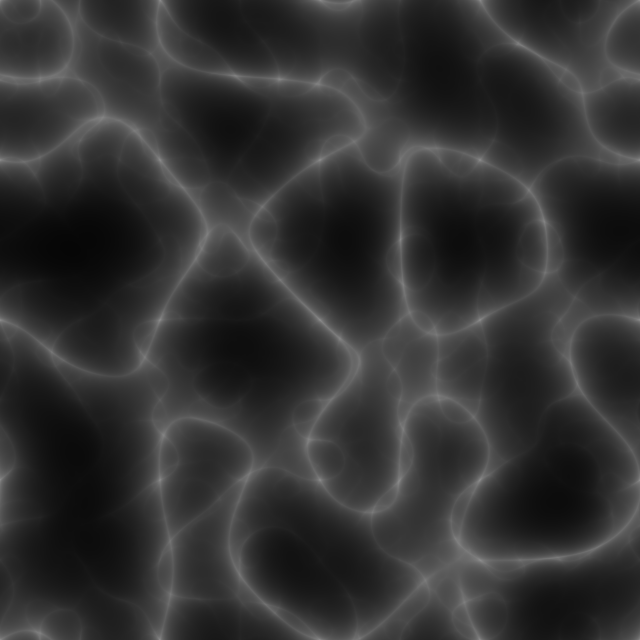
Give the GLSL for this texture, as a Shadertoy shader.

```glsl
const float BASE_CELLS = 4.0;      // noise cells across the canvas
const int   OCTAVES = 5;
const float OCTAVE_GAIN = 0.5;
const float NOISE_SCALE = 1.5;     // stretches gradient noise to about -1..1
const float CREST_SOFTNESS = 0.003;
const float CONTRAST = 1.3;
const float BRIGHTNESS = 0.27;
const float BLACK_LEVEL = 0.015;
const int   SAMPLES = 2;           // per axis, smooths the thin crests
const float SEED = 7.0;
const float TAU = 6.28318;

float hash(vec2 p) {
    return fract(sin(dot(p, vec2(127.1, 311.7))) * 43758.5453);
}

// Unit gradient at a lattice corner, wrapped so the canvas tiles
vec2 cornerGradient(vec2 corner, float cells, float seed) {
    float angle = TAU * hash(mod(corner, cells) + seed);
    return vec2(cos(angle), sin(angle));
}

float gradientNoise(vec2 p, float cells, float seed) {
    vec2 cell = floor(p);
    vec2 f = p - cell;
    vec2 fade = f * f * f * (f * (f * 6.0 - 15.0) + 10.0);
    vec2 e = vec2(0.0, 1.0);
    float a = dot(cornerGradient(cell + e.xx, cells, seed), f - e.xx);
    float b = dot(cornerGradient(cell + e.yx, cells, seed), f - e.yx);
    float c = dot(cornerGradient(cell + e.xy, cells, seed), f - e.xy);
    float d = dot(cornerGradient(cell + e.yy, cells, seed), f - e.yy);
    return NOISE_SCALE * mix(mix(a, b, fade.x), mix(c, d, fade.x), fade.y);
}

// Sharp crest along the zero line of the noise, with a wide glow
float ridge(float n) {
    float distanceToCrest = sqrt(n * n + CREST_SOFTNESS * CREST_SOFTNESS);
    return max(1.0 - sqrt(distanceToCrest), 0.0);
}

// Each octave is weighted by the coarser ridges, so detail gathers on them
float ridgedFilaments(vec2 uv) {
    float total = 0.0;
    float weight = 1.0;
    float cells = BASE_CELLS;
    for (int i = 0; i < OCTAVES; i++) {
        float seed = SEED + 17.3 * float(i);
        weight *= ridge(gradientNoise(uv * cells, cells, seed));
        total += weight;
        weight *= OCTAVE_GAIN;
        cells *= 2.0;
    }
    return total;
}

void mainImage(out vec4 fragColor, in vec2 fragCoord) {
    float grey = 0.0;
    for (int y = 0; y < SAMPLES; y++) {
        for (int x = 0; x < SAMPLES; x++) {
            vec2 offset = (vec2(x, y) + 0.5) / float(SAMPLES) - 0.5;
            vec2 uv = (fragCoord + offset) / iResolution.y;
            grey += BLACK_LEVEL + BRIGHTNESS * pow(ridgedFilaments(uv), CONTRAST);
        }
    }
    grey /= float(SAMPLES * SAMPLES);
    fragColor = vec4(vec3(grey), 1.0);
}
```
